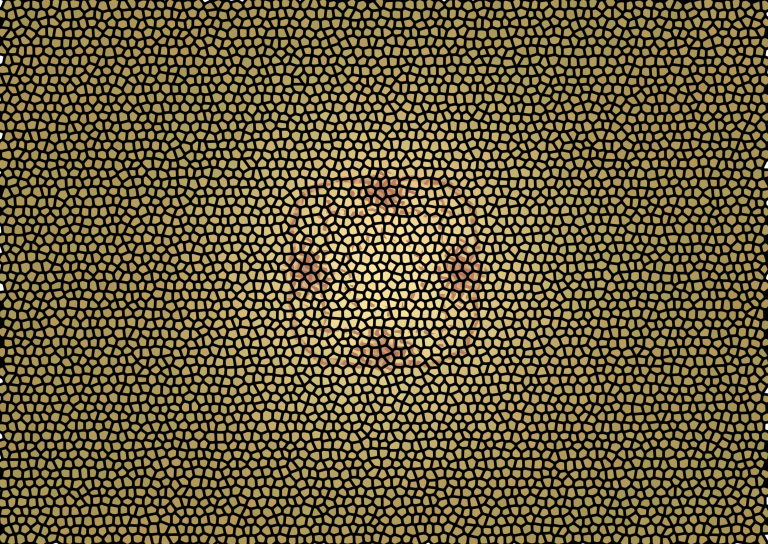
This pattern is drawn by a Shadertoy shader. Its source:

```glsl
vec2 hash2(vec2 p) {
    vec3 q = fract(p.xyx * vec3(0.1031, 0.1030, 0.0973));
    q += dot(q, q.yzx + 33.33);
    return fract((q.xx + q.yz) * q.zy);
}

// Jittered site in a brick layout, i columns and j rows away
vec2 site(vec2 q, float i, float j) {
    float row = floor(q.y) + j;
    float shift = mod(row, 2.0) * 0.5 - 0.25;
    vec2 id = vec2(floor(q.x - shift) + i, row);
    return id + 0.5 + vec2(shift, 0.0) + (hash2(id + 17.0) - 0.5) * 0.52;
}

float smoothMin(float a, float b, float k) {
    float h = max(k - abs(a - b), 0.0) / k;
    return min(a, b) - h * h * k * 0.25;
}

// xy: nearest site, z: rounded distance to the cell border
vec3 pebbles(vec2 q) {
    vec2 nearest = vec2(0.0);
    float best = 9.0;
    for (float j = -2.0; j <= 2.0; j++)
    for (float i = -2.0; i <= 2.0; i++) {
        vec2 s = site(q, i, j);
        float d = dot(s - q, s - q);
        if (d < best) { best = d; nearest = s; }
    }
    float border = 2.0;
    for (float j = -2.0; j <= 2.0; j++)
    for (float i = -2.0; i <= 2.0; i++) {
        vec2 s = site(q, i, j);
        vec2 across = s - nearest;
        if (dot(across, across) > 0.0001)
            border = smoothMin(border, dot(0.5 * (s + nearest) - q, normalize(across)), 0.12);
    }
    return vec3(nearest, border);
}

float stroke(float d, float width, float aa) {
    return 1.0 - smoothstep(width - aa, width + aa, abs(d));
}

// Hatched frame, crossing bars, four pointed gems and a ring
float emblem(vec2 p, float aa) {
    p += 0.003 * sin(p.yx * 95.0);
    vec2 a = abs(p);
    float streaks = sin(p.x * 330.0 + p.y * 190.0 + 2.0 * sin(p.y * 210.0 - p.x * 90.0));
    float hatch = smoothstep(-0.5, 0.5, streaks);
    float superRadius = pow(dot(a * a, a * a), 0.25);
    float ink = stroke(superRadius - 0.17, 0.005, aa) * (0.35 + 0.55 * hatch);

    vec2 bow = a + 0.35 * a.yx * a.yx;
    float bars = max(stroke(bow.x - 0.11, 0.005, aa) * step(a.y, 0.14),
                     stroke(bow.y - 0.11, 0.005, aa) * step(a.x, 0.14));
    ink = max(ink, bars * hatch * 0.8);

    // Gems reach past the frame and thin out at their rims
    float sideGem = a.y / 0.068 + abs(a.x - 0.14) / 0.052;
    float endGem = a.x / 0.068 + abs(a.y - 0.145) / 0.046;
    float gem = min(sideGem, endGem);
    float core = 1.0 - smoothstep(0.35, 0.7, gem);
    float rim = 1.0 - smoothstep(0.9, 1.1, gem);
    ink = max(ink, max(core * (0.65 + 0.35 * hatch), rim * hatch * 0.9));

    float dashes = smoothstep(-0.3, 0.3, sin(atan(p.y, p.x) * 16.0 + streaks));
    float ring = stroke(length(p) - 0.071, 0.009, aa);
    return max(ink, ring * hatch * dashes * 0.8);
}

void mainImage(out vec4 fragColor, in vec2 fragCoord) {
    vec2 uv = fragCoord / iResolution.xy;
    vec2 p = (fragCoord - 0.5 * iResolution.xy) / iResolution.y;
    float pixel = 1.0 / iResolution.y;

    vec2 grid = vec2(80.0, 58.0);
    vec3 cell = pebbles(uv * grid);
    vec2 tint = hash2(floor(cell.xy * 16.0));

    // Warm central light over olive and ochre pebbles
    float glow = exp(-dot(p, p) / 0.085);
    vec3 stone = mix(vec3(0.67, 0.59, 0.35), vec3(0.97, 0.88, 0.62), glow);
    float drift = sin(p.x * 11.0 + 2.0 * sin(p.y * 7.0)) + sin(p.y * 13.0 - p.x * 5.0);
    stone += vec3(0.018, -0.006, -0.003) * (drift * 0.3 + tint.x * 2.0 - 1.0);
    stone *= 0.97 + 0.06 * tint.y;
    stone = mix(stone, vec3(0.68, 0.42, 0.33), 0.9 * emblem(p, pixel));

    // Sparse white chips where sites fall outside the canvas
    vec2 site01 = cell.xy / grid;
    if (any(lessThan(site01, vec2(0.0))) || any(greaterThan(site01, vec2(1.0))))
        stone = vec3(step(0.5, tint.x));

    // Thick black grout
    float aa = 0.7 * grid.y * pixel;
    float fill = smoothstep(0.142 - aa, 0.142 + aa, cell.z);
    fragColor = vec4(mix(vec3(0.008, 0.008, 0.006), stone, fill), 1.0);
}
```
